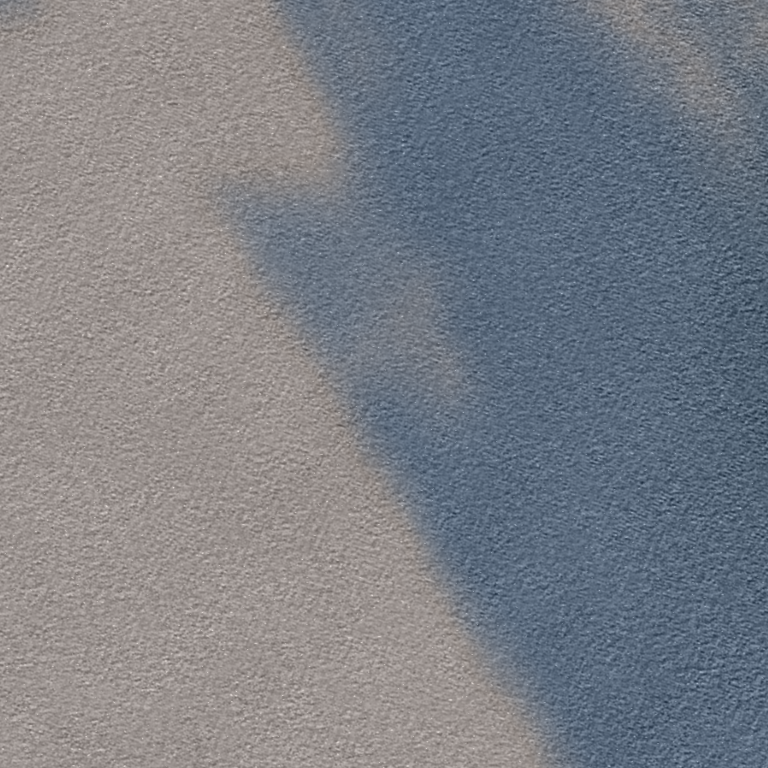
A three.js fragment shader for this texture:

```glsl
#define LIT vec3(0.603, 0.573, 0.560)
#define SHADE vec3(0.352, 0.414, 0.487)
#define WARM vec3(0.022, 0.006, -0.012)
#define PENUMBRA 0.062
#define EDGE_WARP 0.05
#define GRAIN_SCALE 270.0
#define GRAIN_DEPTH 0.20
#define GRIT 0.13
#define FLECK_SCALE 130.0
#define FLECK_LIGHT 0.20

varying vec2 vUv;

float hash(vec2 p) {
  return fract(sin(dot(p, vec2(127.1, 311.7))) * 43758.5453);
}

float noise(vec2 p) {
  vec2 i = floor(p), f = fract(p);
  f = f * f * (3.0 - 2.0 * f);
  return mix(mix(hash(i), hash(i + vec2(1.0, 0.0)), f.x),
             mix(hash(i + vec2(0.0, 1.0)), hash(i + vec2(1.0, 1.0)), f.x), f.y);
}

float fbm(vec2 p) {
  float sum = 0.0, amp = 0.5;
  for (int i = 0; i < 4; i++) {
    sum += amp * noise(p);
    p = mat2(1.62, 1.22, -1.22, 1.62) * p + 17.3;
    amp *= 0.5;
  }
  return sum;
}

// Soft rotated ellipse, 1 at its centre
float blob(vec2 p, vec2 centre, vec2 radius, float angle) {
  float c = cos(angle), s = sin(angle);
  vec2 q = p - centre;
  q = vec2(c * q.x + s * q.y, c * q.y - s * q.x) / radius;
  return exp(-dot(q, q));
}

// Height of the stony surface, slightly stretched sideways
float relief(vec2 p) {
  vec2 q = vec2(p.x * 0.7 + p.y * 0.25, p.y - p.x * 0.12) * GRAIN_SCALE;
  return 0.6 * noise(q) + 0.4 * noise(mat2(1.3, 0.9, -0.9, 1.3) * q + 31.7);
}

// Sparse bright chips of varied size and strength
float flecks(vec2 p) {
  vec2 q = p * FLECK_SCALE + 0.6 * vec2(noise(p * 90.0), noise(p * 90.0 + 50.0));
  vec2 cell = floor(q);
  vec2 centre = 0.35 + 0.3 * vec2(hash(cell + 3.1), hash(cell + 8.7));
  vec2 d = (fract(q) - centre) * vec2(1.0, 1.4);
  float chosen = smoothstep(0.80, 1.0, hash(cell + 21.4));
  float size = mix(0.2, 0.42, hash(cell + 5.9));
  return chosen * (1.0 - smoothstep(0.0, size, length(d)));
}

// Shadow cover: two slanted edges, a thin foliage lobe and light gaps
float shadowCover(vec2 p) {
  vec2 warp = vec2(fbm(p * 10.0), fbm(p * 10.0 + 40.0)) - 0.47;
  vec2 q = p + EDGE_WARP * warp;
  float lowerEdge = 0.725 - 0.61 * q.y;
  float upperEdge = 0.365 + 0.43 * (1.0 - q.y);
  float lower = smoothstep(-PENUMBRA, PENUMBRA, q.x - lowerEdge);
  float upper = smoothstep(-PENUMBRA, PENUMBRA, q.x - upperEdge);
  float density = mix(1.0, 0.78, smoothstep(0.40, 0.56, q.y));
  float lobe = lower * density * (1.0 - smoothstep(0.67, 0.85, q.y));
  float cover = 1.0 - (1.0 - upper) * (1.0 - lobe);

  vec2 r = p + 2.2 * EDGE_WARP * warp;
  float gaps = 0.42 * blob(r, vec2(0.555, 0.585), vec2(0.05, 0.09), 0.25);
  gaps += 0.32 * blob(r, vec2(0.47, 0.505), vec2(0.065, 0.06), 0.0);
  gaps += 0.30 * blob(r, vec2(0.46, 0.96), vec2(0.045, 0.12), 0.2);
  gaps += 0.50 * blob(r, vec2(0.90, 0.90), vec2(0.18, 0.065), -0.95);
  gaps += 0.55 * blob(r, vec2(0.98, 0.98), vec2(0.11, 0.04), -0.9);
  gaps += 0.32 * blob(r, vec2(0.80, 0.99), vec2(0.07, 0.05), -0.6);
  cover *= 1.0 - min(gaps * (0.65 + 0.75 * fbm(p * 22.0)), 0.8);
  return max(cover, 0.5 * blob(r, vec2(0.0, 1.0), vec2(0.08, 0.05), 0.0));
}

void main() {
  vec2 p = vUv;
  float cover = shadowCover(p);

  // Broad light and stain variation
  float mottling = fbm(p * 9.0 + 5.0) - 0.47;
  vec3 lit = LIT + 0.05 * mottling;
  vec3 shade = SHADE + 0.04 * mottling;
  shade -= vec3(0.035, 0.032, 0.04) * smoothstep(0.76, 1.05, p.x) * smoothstep(0.1, 0.45, p.y);
  vec3 colour = mix(lit, shade, cover);

  // Faint warm fringe on the bright side of the penumbra
  colour += WARM * smoothstep(0.0, 0.2, cover) * (1.0 - smoothstep(0.2, 0.65, cover));

  // Raking light over the grain, rougher in uneven patches
  vec2 toLight = vec2(-0.35, 0.75) / GRAIN_SCALE;
  float slope = relief(p) - relief(p + toLight);
  float roughness = 0.7 + 0.6 * noise(p * 45.0) + 0.3 * smoothstep(0.65, 1.0, p.x);
  colour += GRAIN_DEPTH * roughness * slope;

  // Fine grit and pale chips
  vec2 gritPlace = mat2(0.94, 0.34, -0.34, 0.94) * p * 400.0;
  colour += GRIT * roughness * (noise(gritPlace) - 0.5);
  colour += FLECK_LIGHT * flecks(p) * vec3(1.0, 0.99, 0.97);

  gl_FragColor = vec4(clamp(colour, 0.0, 1.0), 1.0);
}
```
